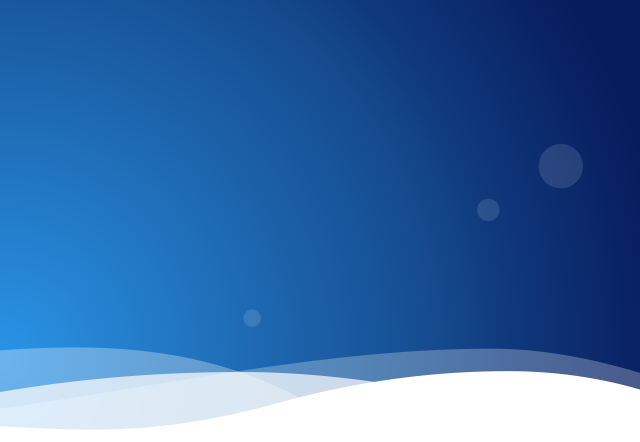
This background is drawn by a Shadertoy shader. Its source:

```glsl
// Blue radial gradient with three pale discs above layered translucent white waves.

#define GLOW_CENTER vec2(0.0, 0.1315)
#define GLOW_BLUE   vec3(0.165, 0.580, 0.900)
#define MID_BLUE    vec3(0.083, 0.295, 0.558)
#define DEEP_BLUE   vec3(0.061, 0.220, 0.487)
#define NIGHT_BLUE  vec3(0.027, 0.110, 0.360)
#define DISC_ALPHA  0.12
#define LEFT_ALPHA  0.30
#define RIGHT_ALPHA 0.26
#define MIST_ALPHA  0.70

// Cubic through two knots, each holding (x, height, slope)
float span(float x, vec3 a, vec3 b) {
    float w = b.x - a.x;
    float t = (x - a.x) / w;
    float s = 1.0 - t;
    return a.y * (1.0 + 2.0 * t) * s * s + b.y * (3.0 - 2.0 * t) * t * t
         + w * t * s * (a.z * s - b.z * t);
}

// Wave crests, as heights over x
float leftCrest(float x) {
    return span(x, vec3(0.0, 0.1432, 0.07), vec3(0.466, 0.0703, -0.52));
}

float rightCrest(float x) {
    vec3 top = vec3(0.768, 0.1458, 0.0);
    return x < top.x ? span(x, vec3(0.0, 0.0521, 0.14), top)
                     : span(x, top, vec3(1.0, 0.108, -0.30));
}

float mistCrest(float x) {
    vec3 top = vec3(0.3776, 0.1094, 0.0);
    return x < top.x ? span(x, vec3(0.0, 0.0781, 0.17), top)
                     : span(x, top, vec3(0.586, 0.0938, -0.14));
}

float frontCrest(float x) {
    vec3 trough = vec3(0.15, 0.0195, 0.0);
    vec3 rise = vec3(0.43, 0.0599, 0.28);
    vec3 top = vec3(0.794, 0.1107, 0.0);
    if (x < trough.x) return span(x, vec3(0.0, 0.0247, -0.06), trough);
    if (x < rise.x) return span(x, trough, rise);
    if (x < top.x) return span(x, rise, top);
    return span(x, top, vec3(1.0, 0.082, -0.29));
}

// Soft coverage, one pixel wide; positive depth lies inside
float cover(float depth) {
    return clamp(depth * iResolution.x + 0.5, 0.0, 1.0);
}

vec3 sky(vec2 p) {
    float d = distance(p, GLOW_CENTER);
    vec3 color = mix(GLOW_BLUE, MID_BLUE, clamp(d / 0.68, 0.0, 1.0));
    color = mix(color, DEEP_BLUE, clamp((d - 0.68) / 0.12, 0.0, 1.0));
    return mix(color, NIGHT_BLUE, clamp((d - 0.80) / 0.25, 0.0, 1.0));
}

void mainImage(out vec4 fragColor, in vec2 fragCoord) {
    vec2 p = fragCoord / iResolution.x;   // canvas width is one unit
    vec3 white = vec3(1.0);
    vec3 color = sky(p);

    // Pale discs: centre and radius
    vec3 discs[3] = vec3[3](vec3(0.8763, 0.4310, 0.0346),
                            vec3(0.7630, 0.3626, 0.0174),
                            vec3(0.3939, 0.1934, 0.0135));
    for (int i = 0; i < 3; i++) {
        float inside = cover(discs[i].z - distance(p, discs[i].xy));
        color = mix(color, white, DISC_ALPHA * inside);
    }

    // Waves, back to front
    color = mix(color, white, LEFT_ALPHA * cover(leftCrest(p.x) - p.y));
    color = mix(color, white, RIGHT_ALPHA * cover(rightCrest(p.x) - p.y));
    color = mix(color, white, MIST_ALPHA * cover(mistCrest(p.x) - p.y));
    color = mix(color, white, cover(frontCrest(p.x) - p.y));

    fragColor = vec4(color, 1.0);
}
```
